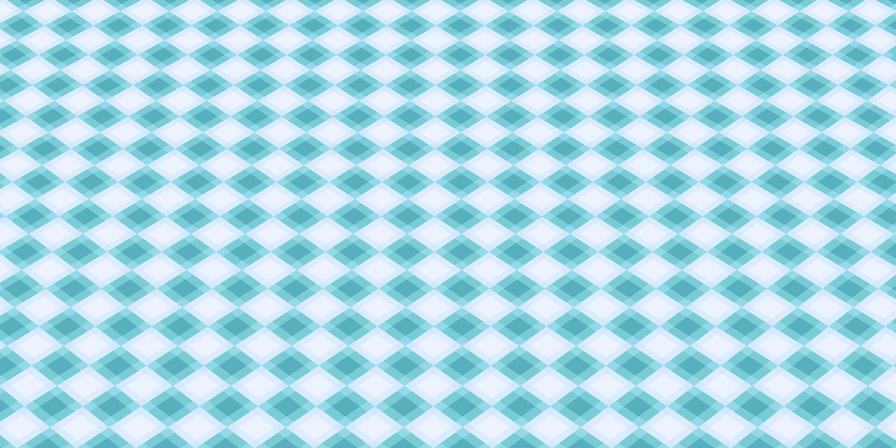
Reproduce this pattern procedurally as a WebGL 1 fragment shader.

```glsl
precision highp float;
// Teal and white diamond check with translucent inset bands, on a plane that tilts away.

uniform vec2 u_resolution;

// Coverage of a band of the given width, centred on every integer.
float band(float coord, float width, float blur) {
  float dist = abs(fract(coord + 0.5) - 0.5);
  return clamp((0.5 * width - dist) / blur + 0.5, 0.0, 1.0);
}

// +1 in even cells, -1 in odd cells, with soft edges.
float alternate(float coord, float blur) {
  float dist = abs(mod(coord + 1.0, 2.0) - 1.0);
  return clamp(2.0 * (0.5 - dist) / blur, -1.0, 1.0);
}

// Cell colour from how many of the two crossing bands cover a point.
vec3 cellColor(vec2 bands, vec3 corner, vec3 edge, vec3 core) {
  float both = bands.x * bands.y;
  float either = bands.x + bands.y - both;
  return mix(mix(corner, edge, either), core, both);
}

void main() {
  vec2 pos = gl_FragCoord.xy / u_resolution.y;
  pos.x -= 0.5 * u_resolution.x / u_resolution.y;

  // Perspective: scale grows linearly from the top edge to the bottom.
  float nearness = 5.297 - pos.y;
  float column = 39.9 * pos.x / nearness - 0.25;
  float row = 293.2 / nearness - 56.34;

  // Diagonal cell axes and the footprint of one pixel along them.
  vec2 cell = vec2(column + row, column - row);
  vec2 footprint = vec2(39.9, 293.2 / nearness) / (nearness * u_resolution.y);
  float blur = 0.5 * length(footprint);

  vec2 tealBands = vec2(band(cell.x, 0.49, blur), band(cell.y, 0.49, blur));
  vec3 teal = cellColor(tealBands, vec3(0.58, 0.85, 0.91),
                        vec3(0.475, 0.795, 0.835), vec3(0.35, 0.69, 0.74));

  vec2 whiteBands = vec2(band(cell.x, 0.6, blur), band(cell.y, 0.6, blur));
  vec3 white = cellColor(whiteBands, vec3(0.83, 0.91, 0.99),
                         vec3(0.86, 0.925, 0.99), vec3(0.93, 0.95, 1.0));

  float checker = 0.5 + 0.5 * alternate(cell.x, blur) * alternate(cell.y, blur);
  gl_FragColor = vec4(mix(white, teal, checker), 1.0);
}
```
